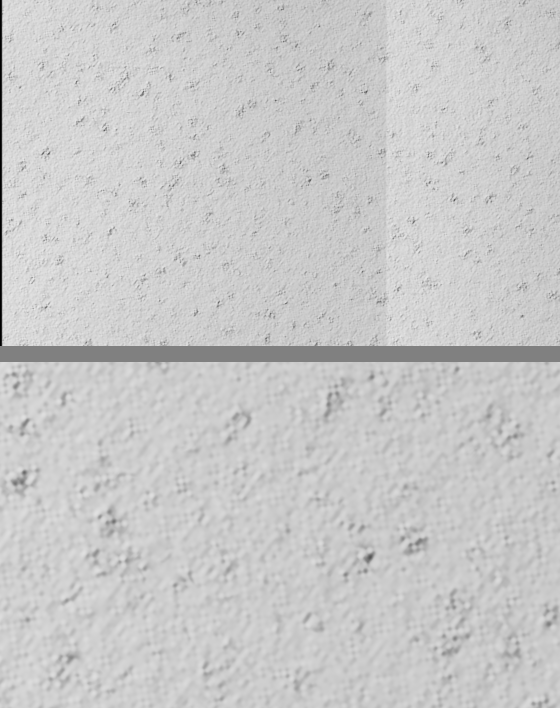
Top, the full canvas; bottom, a detail of the centre.
A Shadertoy shader for this texture:

```glsl
// Shaded relief of a pale, finely rough plain dotted with fuzzy scrubby clumps.
// Fine value noise, roughened inside scattered soft blobs, is lit from the
// upper left by differencing two height samples along the light.

#define CLUMP_ROWS 20.0    // large clump cells per canvas height
#define TUFT_ROWS 36.0     // small clump cells per canvas height
#define GRAIN_ROWS 215.0   // rough grains per canvas height
#define GROUND_ROUGH 0.075 // relief of the bare ground
#define CLUMP_ROUGH 0.50   // extra relief inside clumps
#define CLUMP_DOME 0.07    // height of the clump body
#define CLUMP_SHADE 0.10   // overall darkening inside clumps
#define SHADOW_GAIN 1.35   // shadows are deeper than highlights
#define HIGHLIGHT_MAX 0.13 // soft limit of the bright slopes
#define SEAM_X 0.69        // seam between two strips, share of width
#define BORDER 0.0058      // black left border, in canvas heights

const vec2 LIGHT_STEP = vec2(0.0018, -0.0012);
const mat2 GRAIN_TURN = mat2(0.8, 0.6, -0.6, 0.8);

// Integer hash: three random values in 0..1 for a lattice cell
vec3 hash3(vec2 cell, uint seed) {
    uvec3 v = uvec3(uvec2(ivec2(cell) + 4096), seed);
    v = v * 1664525u + 1013904223u;
    v.x += v.y * v.z; v.y += v.z * v.x; v.z += v.x * v.y;
    v ^= v >> 16u;
    v.x += v.y * v.z; v.y += v.z * v.x; v.z += v.x * v.y;
    return vec3(v >> 8u) / 16777216.0;
}

float valueNoise(vec2 p, uint seed) {
    vec2 cell = floor(p), f = fract(p);
    f = f * f * (3.0 - 2.0 * f);
    float low = mix(hash3(cell, seed).x, hash3(cell + vec2(1, 0), seed).x, f.x);
    float high = mix(hash3(cell + vec2(0, 1), seed).x, hash3(cell + vec2(1, 1), seed).x, f.x);
    return mix(low, high, f.y);
}

// Scattered soft blobs, one per cell, with random place, size and strength
float blobs(vec2 p, uint seed) {
    vec2 home = floor(p);
    float cover = 0.0;
    for (int y = -1; y <= 1; y++) {
        for (int x = -1; x <= 1; x++) {
            vec2 cell = home + vec2(x, y);
            vec3 place = hash3(cell, seed);
            vec3 form = hash3(cell, seed + 7u);
            vec2 d = p - cell - place.xy;
            // Turn to the rising diagonal and stretch along it
            d = vec2(d.x + d.y, d.y - d.x) * 0.7071;
            d *= vec2(mix(0.65, 1.1, form.x), 1.15);
            float radius = mix(0.25, 0.48, form.y);
            float strength = place.z * place.z;
            cover = max(cover, strength * (1.0 - smoothstep(0.0, 1.0, length(d) / radius)));
        }
    }
    return cover;
}

// Clump density with ragged outlines
float clumpCover(vec2 p) {
    vec2 jitter = vec2(valueNoise(p * 85.0, 3u), valueNoise(p * 85.0, 4u)) - 0.5;
    vec2 ragged = p + 0.012 * jitter;
    return max(blobs(ragged * CLUMP_ROWS, 11u), 0.5 * blobs(ragged * TUFT_ROWS, 23u));
}

float terrain(vec2 p, float cover) {
    vec2 q = GRAIN_TURN * p;
    float grain = 0.7 * valueNoise(q * GRAIN_ROWS, 31u) + 0.5 * valueNoise(p * GRAIN_ROWS * 0.6, 33u);
    float swell = valueNoise(q * 40.0, 37u);
    return (grain - 0.6) * (GROUND_ROUGH + CLUMP_ROUGH * cover) + CLUMP_DOME * cover + 0.07 * swell;
}

// Broad tone: each strip darkens to the right, with a step at the seam
float groundTone(vec2 uv, float pixelWidth) {
    float leftStrip = mix(0.856, 0.783, smoothstep(-0.1, SEAM_X, uv.x));
    float rightStrip = mix(0.832, 0.795, (uv.x - SEAM_X) / (1.0 - SEAM_X));
    float seam = smoothstep(-pixelWidth, pixelWidth, uv.x - SEAM_X);
    float drift = 0.03 * (valueNoise(uv * 4.0, 41u) - 0.5);
    return mix(leftStrip, rightStrip, seam) + drift;
}

void mainImage(out vec4 fragColor, in vec2 fragCoord) {
    vec2 uv = fragCoord / iResolution.xy;
    vec2 p = fragCoord / iResolution.y;

    // Slopes facing the light brighten, those behind it darken
    vec2 ahead = p + LIGHT_STEP, behind = p - LIGHT_STEP;
    float coverAhead = clumpCover(ahead), coverBehind = clumpCover(behind);
    float slope = terrain(ahead, coverAhead) - terrain(behind, coverBehind);
    float highlight = HIGHLIGHT_MAX * (1.0 - exp(-max(slope, 0.0) / HIGHLIGHT_MAX));
    float relief = highlight + SHADOW_GAIN * min(slope, 0.0);

    float cover = 0.5 * (coverAhead + coverBehind);
    float tone = groundTone(uv, 1.0 / iResolution.x) + relief - CLUMP_SHADE * cover;

    // Black border on the left edge
    float pixel = 1.0 / iResolution.y;
    tone *= smoothstep(BORDER - pixel, BORDER + pixel, p.x);

    fragColor = vec4(vec3(clamp(tone, 0.0, 1.0)), 1.0);
}
```
